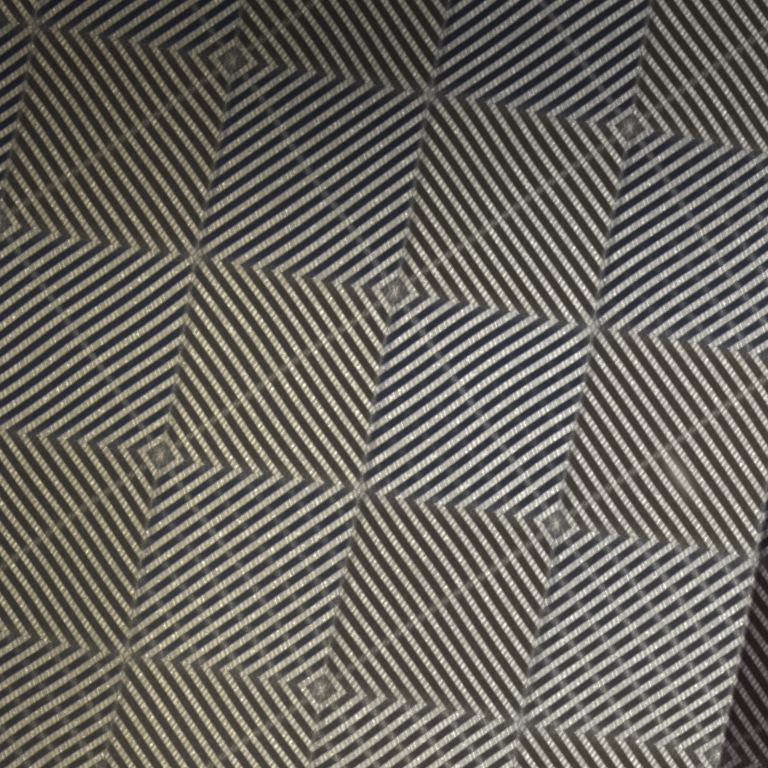
A three.js fragment shader for this texture:

```glsl
// Ribbed woven fabric: tilted checker of diagonal ribs forming nested diamonds.
varying vec2 vUv;

const float PI = 3.14159265;
const vec2 DIAMOND_CENTER = vec2(0.514, 0.620);
const vec2 CELL_ACROSS = vec2(0.258, -0.0445);
const vec2 CELL_DOWN = vec2(-0.0469, -0.258);
const float RIBS_PER_CELL = 10.0;
const float THREADS_PER_CELL = 5.0;
const float BEADS_PER_CELL = 27.0;
const float SEAM_WIDTH = 0.014;
const vec3 RIB_WARM = vec3(0.67, 0.64, 0.53);
const vec3 RIB_PALE = vec3(0.75, 0.74, 0.70);
const vec3 GAP_BROWN = vec3(0.235, 0.22, 0.195);
const vec3 GAP_BLUE = vec3(0.175, 0.18, 0.215);
const vec3 FOLD_TINT = vec3(0.50, 0.46, 0.50);

float hash(vec2 p) {
  p = fract(p * vec2(0.1031, 0.1130));
  p += dot(p, p.yx + 33.33);
  return fract((p.x + p.y) * p.x * 17.3);
}

// Distance to the nearest scattered point.
float cellular(vec2 p) {
  vec2 id = floor(p);
  float nearest = 2.0;
  for (int y = -1; y <= 1; y++) {
    for (int x = -1; x <= 1; x++) {
      vec2 cell = id + vec2(float(x), float(y));
      vec2 point = cell + vec2(hash(cell + 71.0), hash(cell + 139.0));
      nearest = min(nearest, length(p - point));
    }
  }
  return nearest;
}

float bell(float x, float width) {
  return exp(-x * x / (width * width));
}

// Signed offset from the nearest whole number.
float offGrid(float x) {
  return fract(x + 0.5) - 0.5;
}

// Position in the slanted lattice; x counts cells across, y counts cells down.
vec2 toLattice(vec2 p) {
  vec2 d = p - DIAMOND_CENTER;
  float area = CELL_ACROSS.x * CELL_DOWN.y - CELL_ACROSS.y * CELL_DOWN.x;
  return vec2(d.x * CELL_DOWN.y - d.y * CELL_DOWN.x,
              CELL_ACROSS.x * d.y - CELL_ACROSS.y * d.x) / area;
}

void main() {
  vec2 uv = vUv;
  vec2 cell = toLattice(uv);
  cell += 0.006 * vec2(sin(uv.y * 19.0 + 2.0 * sin(uv.x * 9.0)),
                       sin(uv.x * 23.0 + 2.0 * sin(uv.y * 11.0)));

  // Rib direction alternates with the checker
  float slant = mod(floor(cell.x) + floor(cell.y), 2.0) < 0.5 ? 1.0 : -1.0;
  float across = cell.x + slant * cell.y;
  float along = cell.x - slant * cell.y;
  float shallow = smoothstep(-0.08, 0.08, sin(PI * cell.x) * sin(PI * cell.y));

  // Ribs with twisted, uneven beads
  float wave = cos(2.0 * PI * RIBS_PER_CELL * across);
  float rib = smoothstep(-0.55, 0.95, wave + 0.12 * shallow);
  float twist = along * BEADS_PER_CELL + offGrid(across * RIBS_PER_CELL) * 0.8;
  float beadTone = hash(vec2(floor(twist), floor(across * RIBS_PER_CELL + 0.5)) + 200.0);
  float bead = 0.5 + 0.5 * cos(2.0 * PI * offGrid(twist));
  float beadGain = 1.0 + (bead - 0.5) * mix(0.30, 0.16, shallow)
                 + (beadTone - 0.5) * 0.24 * bead;

  // Fine threads bridge the gaps, clearer towards the lower right
  float worn = smoothstep(-0.25, 0.55, uv.x - uv.y + 0.25 * sin(uv.x * 5.0 + 1.0));
  float thread = bell(offGrid(along * THREADS_PER_CELL), 0.13) * shallow * worn;
  float spine = bell(offGrid(along * 0.5) * 2.0, 0.024);
  float bridge = max(thread * 0.52, spine * 0.38);

  // Seams and knots on the cell borders
  vec2 border = vec2(offGrid(cell.x), offGrid(cell.y));
  float seam = bell(border.x, SEAM_WIDTH);
  float seamShadow = bell(border.x - 2.0 * SEAM_WIDTH, SEAM_WIDTH);
  float ridge = bell(border.y, 0.05);
  float knot = bell(length(border), 0.045);
  float relief = max(rib, bridge);
  relief = mix(relief, 0.62, 0.45 * seam + 0.25 * ridge);
  relief = mix(relief, 0.75, 0.45 * knot);
  relief *= 1.0 - 0.35 * seamShadow;

  // Yarn colours
  vec3 ribColor = mix(RIB_WARM, RIB_PALE, smoothstep(0.1, 0.75, uv.x));
  vec3 gapColor = mix(GAP_BROWN, GAP_BLUE, shallow * smoothstep(0.0, 0.8, uv.y + 0.25));
  gapColor *= 1.0 + 0.16 * worn;
  vec3 color = mix(gapColor, ribColor * beadGain, relief);

  // Glints, lint and a rubbed spot
  float fleck = 1.0 - smoothstep(0.05, 0.16, cellular(uv * 58.0));
  color += 0.16 * fleck * rib;
  float grain = cellular(uv * vec2(150.0, 170.0));
  color *= 0.93 + 0.15 * grain;
  vec2 rub = uv - vec2(0.884, 0.382);
  float rubSide = rub.x * 0.84 + rub.y * 0.54;
  float rubLength = rub.y * 0.84 - rub.x * 0.54;
  color = mix(color, RIB_PALE, 0.55 * bell(rubSide, 0.010) * bell(rubLength, 0.032));

  // Soft light, dim along the top, and a dark fold past the right seam
  float light = mix(1.03, 0.70, smoothstep(0.52, 1.0, uv.y));
  light *= 1.0 - 0.20 * bell(length(uv - vec2(0.43, 0.98)), 0.22);
  light *= mix(0.88, 1.0, smoothstep(0.0, 0.3, uv.x));
  light *= 0.96 + 0.08 * hash(floor(cell) + 40.0);
  color *= light;
  color *= mix(vec3(1.0), FOLD_TINT, smoothstep(2.0, 2.03, cell.x));

  gl_FragColor = vec4(clamp(color, 0.0, 1.0), 1.0);
}
```
